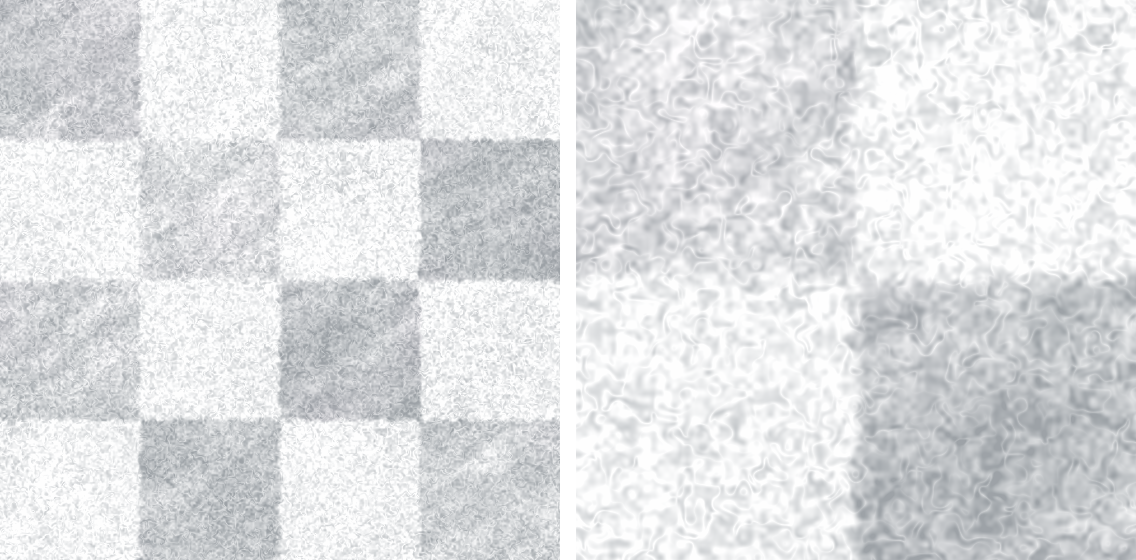
Left: the whole. Right: its middle third, enlarged.
This pattern is drawn by a WebGL 2 fragment shader. Its source:

```glsl
#version 300 es
precision highp float;
// A four by four checkerboard of worn white and pale grey felt-like squares.
// Tile tones are blended across ragged seams, then layered with soft clouds,
// slanted brush strokes in the grey squares and a fine curly grain overall.

uniform vec2 u_resolution;
out vec4 fragColor;

const float TILES = 4.0;
const float SEAM_SOFTNESS = 0.022;
const vec3 SLATE = vec3(0.615, 0.637, 0.655);
const vec3 WHITE = vec3(0.995, 0.996, 0.997);

// Lightness of the grey squares, two per row from the bottom up
const float GREY_TONES[8] = float[8](0.80, 0.845, 0.835, 0.785, 0.86, 0.775, 0.80, 0.815);

float hash(vec2 cell) {
    uvec2 q = uvec2(ivec2(cell) + 4096) * uvec2(1597334673u, 3812015801u);
    uint n = (q.x ^ q.y) * 1597334673u;
    n = (n ^ (n >> 15)) * 2246822519u;
    n ^= n >> 13;
    return float(n >> 8) / 16777216.0;
}

float noise(vec2 p) {
    vec2 cell = floor(p);
    vec2 f = fract(p);
    f = f * f * (3.0 - 2.0 * f);
    float low = mix(hash(cell), hash(cell + vec2(1.0, 0.0)), f.x);
    float high = mix(hash(cell + vec2(0.0, 1.0)), hash(cell + 1.0), f.x);
    return mix(low, high, f.y);
}

// Layered noise centred on zero
float fbm(vec2 p, int octaves) {
    float sum = 0.0;
    float amplitude = 0.5;
    for (int i = 0; i < octaves; i++) {
        sum += amplitude * (noise(p) - 0.5);
        p = p * 2.03 + vec2(17.3, 9.1);
        amplitude *= 0.55;
    }
    return sum;
}

vec2 rotate(vec2 p, float angle) {
    float c = cos(angle);
    float s = sin(angle);
    return vec2(c * p.x + s * p.y, c * p.y - s * p.x);
}

float tileTone(vec2 tile) {
    tile = clamp(tile, 0.0, TILES - 1.0);
    bool isGrey = mod(tile.x + tile.y, 2.0) > 0.5;
    float lightTone = 0.945 + 0.02 * hash(tile + 40.0);
    return isGrey ? GREY_TONES[int(tile.y) * 2 + int(tile.x) / 2] : lightTone;
}

// Blend of the four nearest tiles, with narrow soft seams
float checkerTone(vec2 p, float softness) {
    vec2 base = floor(p - 0.5);
    vec2 f = smoothstep(0.5 - softness, 0.5 + softness, fract(p - 0.5));
    float low = mix(tileTone(base), tileTone(base + vec2(1.0, 0.0)), f.x);
    float high = mix(tileTone(base + vec2(0.0, 1.0)), tileTone(base + 1.0), f.x);
    return mix(low, high, f.y);
}

// Long streaks rising to the right, lit from one side
float slantedStrokes(vec2 uv) {
    vec2 p = rotate(uv, 0.62) * vec2(7.0, 24.0);
    p += 1.2 * vec2(fbm(uv * 14.0, 2), fbm(uv * 14.0 + 31.0, 2));
    float height = fbm(p, 4);
    float relief = height - fbm(p + vec2(0.1, 0.45), 4);
    return 0.7 * height + 0.45 * relief;
}

// Short curly fibres, made by bending fine noise
float curlyGrain(vec2 uv) {
    vec2 bend = vec2(noise(uv * 120.0 + 5.0), noise(uv * 120.0 + 71.0)) - 0.5;
    vec2 p = uv * 145.0 + 2.2 * bend;
    float fibres = 1.0 - 2.0 * abs(noise(p) - 0.5);
    float specks = noise(uv * 245.0 + 13.0);
    return 0.55 * (fibres - 0.66) + 0.55 * (specks - 0.5);
}

void main() {
    vec2 uv = gl_FragCoord.xy / u_resolution;

    // Ragged seams between squares
    vec2 fray = vec2(fbm(uv * 95.0, 2), fbm(uv * 95.0 + 53.0, 2));
    float tone = checkerTone(uv * TILES + 0.07 * fray, SEAM_SOFTNESS);
    float greyness = 1.0 - smoothstep(0.86, 0.945, tone);

    // Wear: broad clouds, strokes and grain
    float clouds = fbm(uv * 6.0 + 3.7, 4);
    float value = tone + clouds * mix(0.10, 0.15, greyness);
    value += slantedStrokes(uv) * mix(0.03, 0.20, greyness);
    float grainDepth = 0.27 + 0.18 * fbm(uv * 9.0 + 80.0, 2);
    value += curlyGrain(uv) * grainDepth;

    // Cool greys fading to white
    float whiteness = clamp((value - 0.637) / 0.359, 0.0, 1.0);
    vec3 color = mix(SLATE, WHITE, whiteness);
    float violet = greyness * max(fbm(uv * 5.0 + 22.0, 3), 0.0);
    color += violet * vec3(0.02, -0.015, 0.01);
    fragColor = vec4(color, 1.0);
}
```
